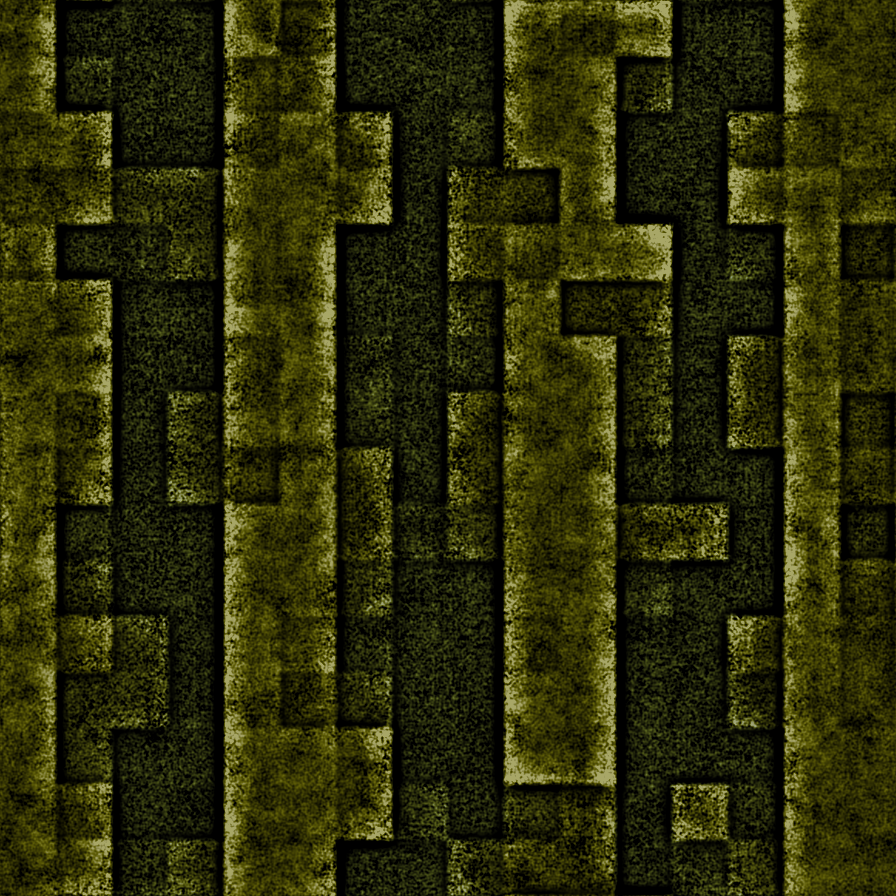
Write a Shadertoy shader that draws this pattern.

```glsl
// Worn olive metal panels: a 16 x 16 grid of stepped blocks with bright rims, dark crevices and grain.

vec2 randomGradient(vec2 p) {
    vec2 q = vec2(dot(p, vec2(127.1, 311.7)), dot(p, vec2(269.5, 183.3)));
    return 2.0 * fract(sin(q) * 43758.55) - 1.0;
}

float gradientNoise(vec2 p) {
    vec2 i = floor(p), f = fract(p);
    vec2 u = f * f * f * (f * (f * 6.0 - 15.0) + 10.0);
    float a = dot(randomGradient(i), f);
    float b = dot(randomGradient(i + vec2(1, 0)), f - vec2(1, 0));
    float c = dot(randomGradient(i + vec2(0, 1)), f - vec2(0, 1));
    float d = dot(randomGradient(i + vec2(1, 1)), f - vec2(1, 1));
    return mix(mix(a, b, u.x), mix(c, d, u.x), u.y);
}

// Quantised block height: four tall bands, broken into vertical runs
float blockHeight(vec2 cell) {
    cell = mod(cell, 16.0);
    float band = 0.5 + 0.5 * cos(6.2832 * (cell.x + 0.15) / 4.85);
    float runs = gradientNoise(vec2(cell.x * 0.73 + 3.4, cell.y * 0.37 + 7.2));
    float jitter = gradientNoise(cell * 0.61 + 20.3);
    float h = smoothstep(0.12, 0.92, band + 1.3 * runs + 0.3 * jitter);
    return floor(h * 6.0 + 0.5) / 6.0;
}

// Block heights blurred over a radius given in cells
float blurredHeight(vec2 p, float radius) {
    vec2 cell = floor(p), f = fract(p);
    float sum = 0.0;
    for (int y = -1; y <= 1; y++) {
        for (int x = -1; x <= 1; x++) {
            vec2 o = vec2(x, y);
            vec2 w = smoothstep(-radius, radius, o + 1.0 - f) - smoothstep(-radius, radius, o - f);
            sum += w.x * w.y * blockHeight(cell + o);
        }
    }
    return sum;
}

void mainImage(out vec4 fragColor, in vec2 fragCoord) {
    vec2 p = fragCoord / iResolution.xy * 16.0;
    vec2 ragged = p + 0.03 * vec2(gradientNoise(p * 9.0), gradientNoise(p * 9.0 + 41.0));

    // Relief: wide rims and shadows, plus a dark crevice on the lower side
    float h = blurredHeight(ragged, 0.07);
    float relief = h - blurredHeight(ragged, 0.65);
    float crevice = min(h - blurredHeight(ragged, 0.27), 0.0);

    // Wear: soft blotches and fine grain, strongest on the low blocks
    float blotch = 1.1 * gradientNoise(p * 1.6) + gradientNoise(p * 3.7 + 9.0);
    float speckle = gradientNoise(p * 7.3 + 15.0);
    float grain = gradientNoise(p * 12.0) + 1.4 * gradientNoise(p * 19.7 + 5.0);

    float light = mix(0.115, 0.18, h);
    light += 0.9 * max(relief, 0.0) + 0.12 * min(relief, 0.0) + 0.8 * crevice;
    float wear = 1.0 + 0.9 * blotch + speckle * mix(1.2, 0.4, h) + grain * mix(2.3, 0.95, h);
    light = clamp(max(light, 0.0) * max(wear, 0.0), 0.0, 0.66);

    // Grey-green below, yellow olive above, pale where brightest
    vec3 color = light * mix(vec3(0.9, 1.0, 0.28), vec3(1.0, 0.99, 0.06), smoothstep(0.0, 0.6, h));
    color.b += 0.55 * light * smoothstep(0.32, 0.62, light);
    fragColor = vec4(color, 1.0);
}
```
